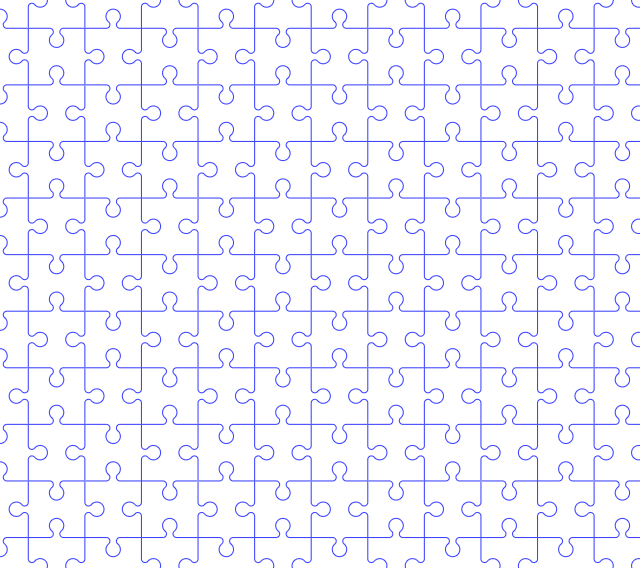
Reproduce this pattern procedurally as a WebGL 2 fragment shader.

```glsl
#version 300 es
precision highp float;
// Jigsaw puzzle grid: thin blue outlines on white, tabs alternating in direction.

#define CELLS_ACROSS 11.311
#define LINE_WIDTH 0.019    // all lengths below are in cells
#define HEAD_RADIUS 0.127
#define HEAD_OFFSET 0.211   // head centre to grid line
#define FILLET_RADIUS 0.064
#define INK vec3(0.25, 0.275, 1.0)
#define PAPER vec3(1.0)

uniform vec2 u_resolution;
out vec4 fragColor;

float cross2(vec2 a, vec2 b) { return a.x * b.y - a.y * b.x; }

// Distance to one piece edge along x, its tab centred on x = 0 and pointing to +y.
float edgeDistance(vec2 q) {
    q.x = abs(q.x);
    float reach = HEAD_RADIUS + FILLET_RADIUS;
    float rise = HEAD_OFFSET - FILLET_RADIUS;
    float shoulder = sqrt(reach * reach - rise * rise);
    vec2 toFillet = vec2(shoulder, -rise);
    vec2 head = q - vec2(0.0, HEAD_OFFSET);
    vec2 fillet = q - vec2(shoulder, FILLET_RADIUS);

    float d = 1.0;
    // Straight run
    if (q.x >= shoulder) d = abs(q.y);
    // Round head, open at the neck
    if (cross2(toFillet, head) >= 0.0) d = min(d, abs(length(head) - HEAD_RADIUS));
    // Fillet joining the run to the head
    if (fillet.x <= 0.0 && cross2(toFillet, fillet) <= 0.0)
        d = min(d, abs(length(fillet) - FILLET_RADIUS));
    return d;
}

// Edge nearest to p on the lines along x; the tab side flips in a checkerboard.
float gridDistance(vec2 p, float firstSide) {
    vec2 id = vec2(floor(p.x + 0.5), floor(p.y));
    float side = firstSide * (1.0 - 2.0 * mod(id.x + id.y, 2.0));
    return edgeDistance(vec2(p.x - id.x, (p.y - id.y - 0.5) * side));
}

void main() {
    // Cell coordinates measured from the upper left
    float pixel = CELLS_ACROSS / u_resolution.x;
    vec2 p = vec2(gl_FragCoord.x, u_resolution.y - gl_FragCoord.y) * pixel;

    float d = min(gridDistance(p, -1.0), gridDistance(p.yx, 1.0));

    // Share of the pixel covered by the stroke
    float halfWidth = 0.5 * LINE_WIDTH;
    float overlap = min(d + 0.5 * pixel, halfWidth) - max(d - 0.5 * pixel, -halfWidth);
    float coverage = clamp(overlap / pixel, 0.0, 1.0);
    fragColor = vec4(mix(PAPER, INK, coverage), 1.0);
}
```
